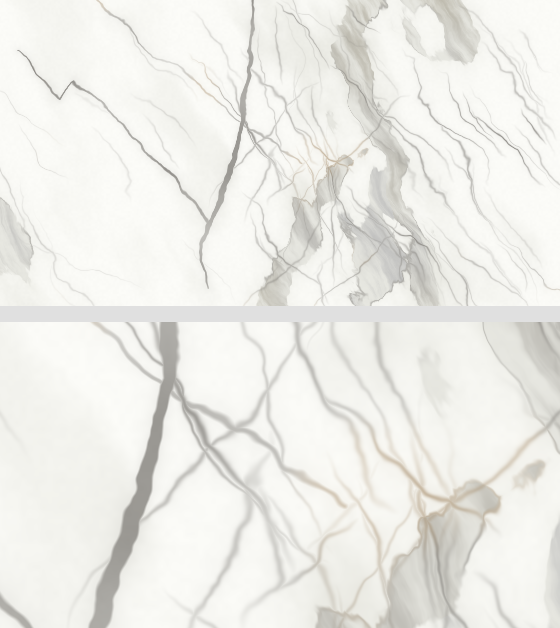
Top: the whole. Bottom: its middle third, enlarged.
This texture is drawn by a Shadertoy shader. Its source:

```glsl
const vec3 WHITE = vec3(0.985, 0.985, 0.970);
const vec3 HAZE = vec3(0.925, 0.925, 0.900);
const vec3 BAND_LIGHT = vec3(0.900, 0.900, 0.875);
const vec3 BAND_BEIGE = vec3(0.735, 0.720, 0.665);
const vec3 BAND_GREY = vec3(0.755, 0.755, 0.750);
const vec3 VEIN = vec3(0.530, 0.520, 0.500);
const vec3 RUST = vec3(0.720, 0.590, 0.420);
const float GRAIN_ANGLE = -1.08;
const float WARP = 0.085;
const float BAND_RAGGEDNESS = 0.20;
const float VEIN_SOFTNESS = 0.0045;

// Paths from top to bottom: x, y and half width in canvas heights
const vec3[5] TRUNK = vec3[5](vec3(1.19, 1.02, 0.045), vec3(1.135, 0.82, 0.045),
    vec3(1.18, 0.62, 0.034), vec3(1.33, 0.38, 0.020), vec3(1.43, -0.02, 0.018));
const vec3[5] BRANCH = vec3[5](vec3(1.19, 0.50, 0.010), vec3(1.06, 0.40, 0.034),
    vec3(1.00, 0.25, 0.036), vec3(0.92, 0.12, 0.040), vec3(0.88, -0.02, 0.030));
const vec3[5] WEDGE = vec3[5](vec3(1.08, 0.33, 0.005), vec3(1.13, 0.22, 0.030),
    vec3(1.20, 0.04, 0.050), vec3(1.24, 0.24, 0.028), vec3(1.25, 0.42, 0.026));
const vec3[5] CROWN = vec3[5](vec3(1.37, 1.02, 0.035), vec3(1.46, 0.98, 0.048),
    vec3(1.50, 0.87, 0.034), vec3(1.40, 0.80, 0.016), vec3(1.28, 0.90, 0.006));
const vec3[5] CORNER = vec3[5](vec3(-0.03, 0.30, 0.016), vec3(0.01, 0.21, 0.022),
    vec3(0.05, 0.13, 0.026), vec3(0.09, 0.05, 0.026), vec3(0.13, -0.03, 0.026));
const vec3[5] MAIN_CRACK = vec3[5](vec3(0.81, 1.02, 0.001), vec3(0.80, 0.62, 0.006),
    vec3(0.757, 0.47, 0.009), vec3(0.675, 0.285, 0.006), vec3(0.685, 0.05, 0.000));
const vec3[5] LEFT_CRACK = vec3[5](vec3(0.07, 0.83, 0.000), vec3(0.21, 0.70, 0.001),
    vec3(0.24, 0.75, 0.001), vec3(0.44, 0.55, 0.001), vec3(0.67, 0.29, 0.002));
const vec3[5] TOP_CRACK = vec3[5](vec3(0.31, 1.02, 0.001), vec3(0.45, 0.89, 0.000),
    vec3(0.62, 0.74, 0.000), vec3(0.78, 0.62, 0.001), vec3(0.97, 0.48, 0.000));

float hash(vec2 p) {
    vec3 h = fract(p.xyx * vec3(0.1031, 0.1030, 0.0973));
    h += dot(h, h.yzx + 33.33);
    return fract((h.x + h.y) * h.z);
}

float noise(vec2 p) {
    vec2 cell = floor(p), f = fract(p);
    f = f * f * (3.0 - 2.0 * f);
    return mix(mix(hash(cell), hash(cell + vec2(1, 0)), f.x),
               mix(hash(cell + vec2(0, 1)), hash(cell + vec2(1, 1)), f.x), f.y);
}

mat2 turn(float angle) {
    float c = cos(angle), s = sin(angle);
    return mat2(c, -s, s, c);
}

float fbm(vec2 p) {
    float sum = 0.0, amplitude = 0.5;
    for (int i = 0; i < 5; i++) {
        sum += amplitude * noise(p);
        p = turn(0.5) * p * 2.03 + 11.7;
        amplitude *= 0.5;
    }
    return sum;
}

// Signed distance to a polyline of varying width
float pathDistance(vec2 p, vec3[5] path) {
    float nearest = 10.0;
    for (int i = 0; i < 4; i++) {
        vec3 a = path[i], ab = path[i + 1] - a;
        float t = clamp(dot(p - a.xy, ab.xy) / dot(ab.xy, ab.xy), 0.0, 1.0);
        nearest = min(nearest, length(p - a.xy - ab.xy * t) - a.z - ab.z * t);
    }
    return nearest;
}

// Thin wandering veins scattered in a box along a common direction
float hairVeins(vec2 p, vec2 corner, vec2 size, float angle, float spread, int count) {
    float ink = 0.0;
    for (int i = 0; i < count; i++) {
        vec2 seed = vec2(float(i) * 1.7 + 3.0, angle * 10.0 + 40.0);
        vec2 center = corner + size * vec2(hash(seed), hash(seed + 31.7));
        vec2 q = turn(angle + spread * (hash(seed + 5.3) - 0.5)) * (p - center);
        float t = 2.0 * q.x / mix(0.15, 0.60, hash(seed + 9.1));
        if (abs(t) > 1.0 || abs(q.y) > 0.1) continue;
        float bend = 0.07 * (noise(vec2(q.x * 6.0 + 50.0, seed.x * 7.3)) - 0.5)
                   + 0.014 * (noise(vec2(q.x * 32.0 + 90.0, seed.x * 3.1)) - 0.5);
        float d = abs(q.y + bend);
        float width = mix(0.0022, 0.0042, hash(seed + 17.9));
        float strength = (1.0 - t * t) * mix(0.2, 0.85, hash(seed + 2.3));
        ink = max(ink, strength * (exp(-d * d / (width * width)) + 0.16 * exp(-d / 0.012)));
    }
    return ink;
}

float crack(float d) {
    float soft = max(VEIN_SOFTNESS, 1.2 / iResolution.y);
    return 0.85 * (1.0 - smoothstep(0.0, soft, d)) + 0.15 * exp(-max(d, 0.0) / 0.012);
}

void mainImage(out vec4 fragColor, in vec2 fragCoord) {
    vec2 p = fragCoord / iResolution.y;
    vec2 w = p + WARP * (vec2(fbm(p * 6.0 + 3.0), fbm(p * 6.0 + 47.0)) - 0.485);
    vec2 along = turn(GRAIN_ANGLE) * w + 5.0;
    float streak = fbm(along * vec2(5.0, 32.0));
    float clumps = fbm(along * vec2(6.0, 13.0) + 8.0);
    float patches = noise(p * 9.0 + 21.0);
    float middle = exp(-pow((p.x - 1.12) / 0.42, 2.0));

    // Broad bands with ragged edges and white islands
    float ragged = BAND_RAGGEDNESS * (clumps - 0.485);
    float wedge = pathDistance(w, WEDGE) + ragged;
    float beige = min(min(pathDistance(w, TRUNK), pathDistance(w, BRANCH)),
                      min(pathDistance(w, CROWN), pathDistance(w, CORNER))) + ragged;
    float band = min(wedge, beige);
    float fill = 1.0 - smoothstep(-0.006, 0.005, band);
    float rim = exp(-pow(band / 0.005, 2.0)) * smoothstep(0.35, 0.8, patches);

    // Stone ground with soft haze near the bands
    float haze = smoothstep(0.46, 0.74, fbm(along * vec2(2.5, 5.0))) * (0.4 + 0.6 * middle);
    haze += 0.55 * exp(-max(band, 0.0) / 0.05);
    vec3 color = mix(WHITE, HAZE, min(haze, 1.0));
    vec3 bandDark = mix(BAND_BEIGE, BAND_GREY, max(step(wedge, beige), noise(p * 5.0)));
    color = mix(color, mix(BAND_LIGHT, bandDark, smoothstep(0.28, 0.78, streak)), fill * 0.95);

    // Long cracks, then hair veins by region
    float ink = crack(pathDistance(w, MAIN_CRACK)) * mix(0.5, 0.9, patches);
    ink = max(ink, crack(pathDistance(w, LEFT_CRACK)) * mix(0.45, 0.95, patches));
    ink = max(ink, crack(pathDistance(w, TOP_CRACK)) * mix(0.2, 0.65, patches));
    float hair = hairVeins(w, vec2(1.25, 0.05), vec2(0.55, 0.68), -0.98, 0.35, 30);
    hair = max(hair, hairVeins(w, vec2(1.62, 0.72), vec2(0.15, 0.16), -0.82, 0.2, 4));
    hair = max(hair, hairVeins(w, vec2(0.78, 0.15), vec2(0.48, 0.80), -0.93, 0.6, 20));
    hair = max(hair, 0.7 * hairVeins(w, vec2(0.82, 0.05), vec2(0.35, 0.9), -1.42, 0.4, 12));
    hair = max(hair, 0.7 * hairVeins(w, vec2(0.80, 0.10), vec2(0.40, 0.5), 0.95, 0.6, 9));
    hair = max(hair, 0.4 * hairVeins(w, vec2(0.0, 0.1), vec2(0.70, 0.85), -0.80, 0.7, 14));
    ink = max(ink, hair * mix(0.45, 1.0, patches));
    ink = max(ink, 0.5 * rim);
    float rust = smoothstep(0.72, 0.9, noise(p * 6.0 + 70.0));
    color = mix(color, mix(VEIN, RUST, rust * 0.7), min(ink, 1.0));

    // Fine mottling
    color += 0.010 * (noise(p * 140.0) - 0.5);
    fragColor = vec4(clamp(color, 0.0, 1.0), 1.0);
}
```
